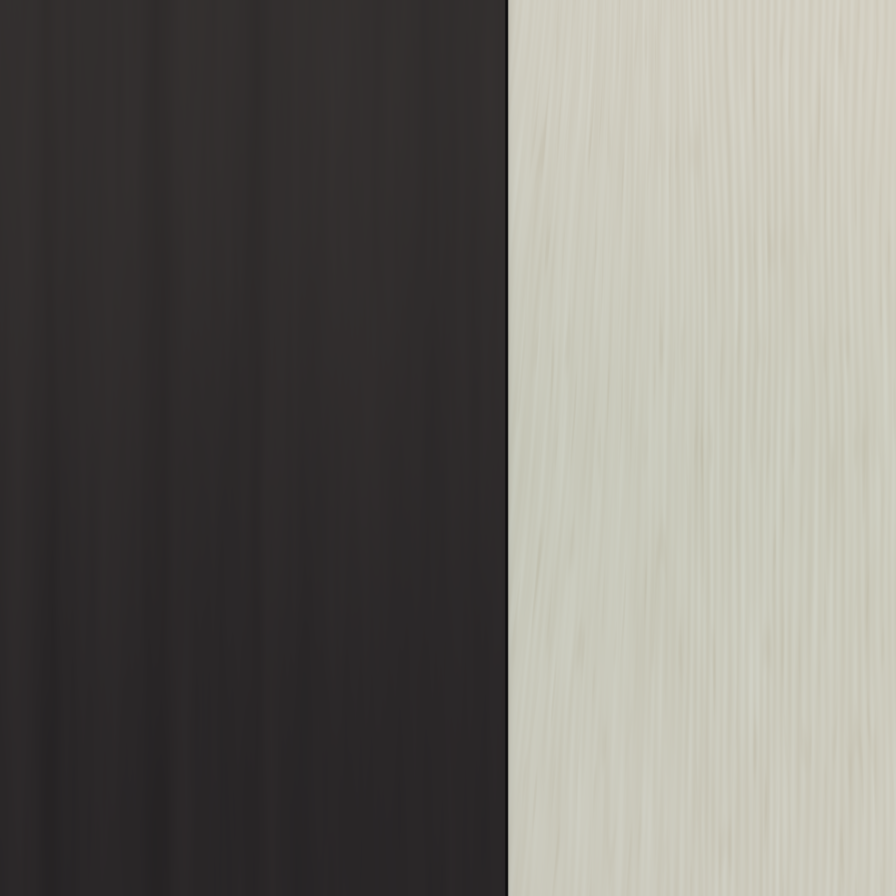
Write a WebGL 2 fragment shader that draws this texture.

```glsl
#version 300 es
precision highp float;
// Two upright wood panels, dark espresso and pale ash, meeting at a thin black seam.

uniform vec2 u_resolution;
out vec4 fragColor;

const float SEAM_X = 0.5655;
const float SEAM_HALF_WIDTH = 0.0016;

const vec3 DARK_TOP = vec3(0.198, 0.184, 0.182);
const vec3 DARK_BOTTOM = vec3(0.162, 0.150, 0.155);
const vec3 PALE_TOP = vec3(0.818, 0.806, 0.755);
const vec3 PALE_MIDDLE = vec3(0.787, 0.787, 0.732);
const vec3 PALE_BOTTOM = vec3(0.796, 0.789, 0.738);
const vec3 GRAIN_TINT = vec3(0.045, 0.060, 0.078);
const vec3 SEAM_COLOR = vec3(0.055, 0.052, 0.055);

vec2 hashGradient(vec2 cell) {
    vec3 p = fract(vec3(cell.xyx) * vec3(0.1031, 0.1030, 0.0973));
    p += dot(p, p.yzx + 33.33);
    float angle = 6.2832 * fract((p.x + p.y) * p.z);
    return vec2(cos(angle), sin(angle));
}

// Gradient noise, roughly -0.7 to 0.7
float gradientNoise(vec2 p) {
    vec2 i = floor(p);
    vec2 f = p - i;
    vec2 w = f * f * f * (f * (f * 6.0 - 15.0) + 10.0);
    float a = dot(hashGradient(i), f);
    float b = dot(hashGradient(i + vec2(1, 0)), f - vec2(1, 0));
    float c = dot(hashGradient(i + vec2(0, 1)), f - vec2(0, 1));
    float d = dot(hashGradient(i + vec2(1, 1)), f - vec2(1, 1));
    return mix(mix(a, b, w.x), mix(c, d, w.x), w.y);
}

// Layers of noise stretched along the vertical grain
float streaks(vec2 p, vec2 frequency, int layers) {
    float sum = 0.0;
    float amplitude = 1.0;
    for (int i = 0; i < layers; i++) {
        sum += amplitude * gradientNoise(p * frequency + float(i) * vec2(17.3, 9.1));
        frequency *= vec2(2.1, 1.7);
        amplitude *= 0.6;
    }
    return sum;
}

float band(float x, float center, float width) {
    float d = (x - center) / width;
    return exp(-d * d);
}

vec3 darkPanel(vec2 uv) {
    vec3 color = mix(DARK_BOTTOM, DARK_TOP, smoothstep(0.0, 1.0, uv.y));
    float figure = streaks(uv, vec2(22.0, 0.8), 3);
    float fine = streaks(uv + 3.0, vec2(90.0, 5.0), 2);
    color += figure * vec3(0.012, 0.010, 0.009) + fine * 0.004;
    // Broad darker veins
    float veins = band(uv.x, 0.055, 0.010) + band(uv.x, 0.180, 0.016)
                + 0.7 * band(uv.x, 0.285, 0.012);
    return color - 0.010 * veins;
}

vec3 palePanel(vec2 uv) {
    vec3 color = mix(PALE_BOTTOM, PALE_MIDDLE, smoothstep(0.0, 0.45, uv.y));
    color = mix(color, PALE_TOP, smoothstep(0.45, 1.0, uv.y));
    float across = (uv.x - SEAM_X) / (1.0 - SEAM_X);
    color += vec3(0.014, 0.008, 0.006) * (across - 0.4);

    // Grain leans near the seam and straightens to the right
    float lean = 0.09 * (1.0 - smoothstep(0.0, 0.55, across));
    float wander = 0.008 * gradientNoise(uv * vec2(5.0, 2.5));
    vec2 p = vec2(uv.x - lean * uv.y + wander, uv.y);

    float soft = streaks(p, vec2(38.0, 2.0), 2);
    float fine = streaks(p + 5.0, vec2(110.0, 5.0), 2);
    float pores = smoothstep(0.18, 0.62, gradientNoise(p * vec2(150.0, 9.0) + 41.0));
    float rings = 0.5 + 0.5 * sin(6.2832 * (p.x * 112.0 + 1.5 * gradientNoise(p * vec2(14.0, 1.2))));
    float ringArea = smoothstep(0.32, 0.55, across) * (1.0 - 0.5 * smoothstep(0.8, 1.0, across));
    float grain = 0.16 * soft + 0.34 * fine + 0.42 * pores;
    grain += (rings - 0.5) * mix(0.14, 0.42, ringArea);
    return color - GRAIN_TINT * (grain - 0.04);
}

void main() {
    vec2 uv = gl_FragCoord.xy / u_resolution;
    float pixel = 1.0 / u_resolution.x;
    float fromSeam = uv.x - SEAM_X;

    vec3 dark = darkPanel(uv);
    vec3 pale = palePanel(uv);
    // Soft shade on the pale edge beside the seam
    pale *= 1.0 - 0.10 * exp(-max(fromSeam, 0.0) / 0.004);
    vec3 color = mix(dark, pale, smoothstep(-pixel, pixel, fromSeam));

    float seam = 1.0 - smoothstep(-pixel, pixel, abs(fromSeam) - SEAM_HALF_WIDTH);
    color = mix(color, SEAM_COLOR, seam);
    fragColor = vec4(color, 1.0);
}
```
